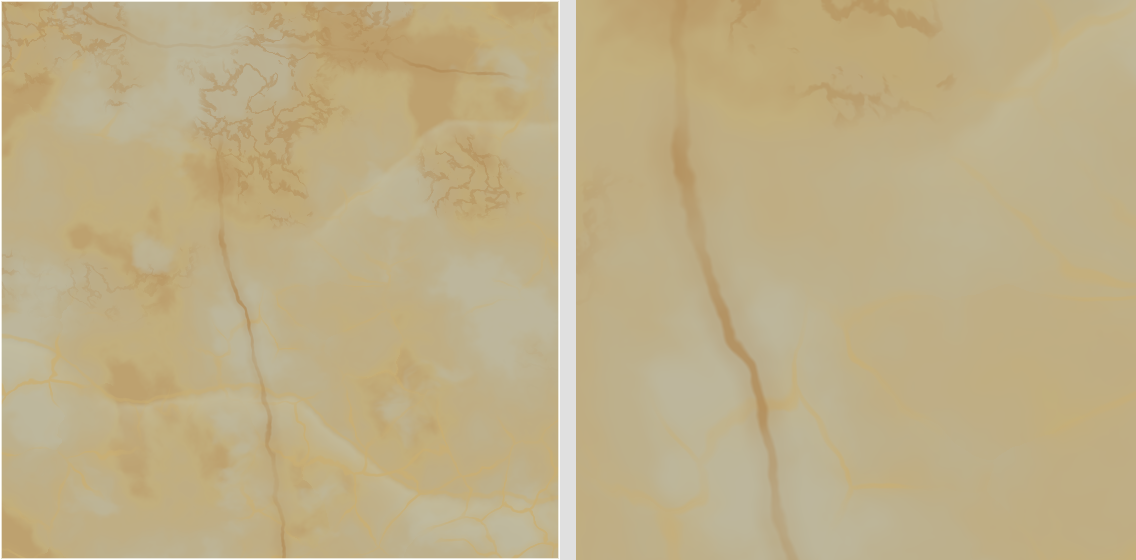
Left: the whole. Right: its middle third, enlarged.
Write a Shadertoy shader that draws this texture.

```glsl
// Polished honey onyx slab: soft clouds of gold, sand and grey cream,
// crossed by pale drifts, faint cell-shaped veins and two rusty cracks.
// Built from warped fractal noise, Voronoi edges and curve distances.

const vec3 HONEY = vec3(0.74, 0.63, 0.435);
const vec3 GOLD  = vec3(0.76, 0.685, 0.49);
const vec3 SAND  = vec3(0.75, 0.68, 0.515);
const vec3 CREAM = vec3(0.74, 0.69, 0.55);
const vec3 PALE  = vec3(0.74, 0.715, 0.61);
const vec3 MILK  = vec3(0.77, 0.75, 0.64);
const vec3 VEIN  = vec3(0.79, 0.685, 0.45);
const vec3 RUST  = vec3(0.69, 0.53, 0.32);
const vec3 WHITE = vec3(1.0, 1.0, 0.99);

float hash(vec2 p) {
    return fract(sin(dot(p, vec2(127.1, 311.7))) * 43758.545);
}

vec2 hash2(vec2 p) {
    return vec2(hash(p), hash(p + 37.3));
}

float noise(vec2 p) {
    vec2 i = floor(p), f = fract(p);
    f = f * f * (3.0 - 2.0 * f);
    float low = mix(hash(i), hash(i + vec2(1, 0)), f.x);
    float high = mix(hash(i + vec2(0, 1)), hash(i + vec2(1, 1)), f.x);
    return mix(low, high, f.y);
}

float fbm(vec2 p) {
    float sum = 0.0, amp = 0.5;
    for (int i = 0; i < 5; i++) {
        sum += amp * noise(p);
        p = mat2(1.6, 1.2, -1.2, 1.6) * p + 7.7;
        amp *= 0.5;
    }
    return sum / 0.97;
}

vec2 warp(vec2 p, float scale, float amount) {
    return p + amount * (vec2(fbm(p * scale + 3.1), fbm(p * scale + 18.4)) - 0.5);
}

// x: distance to the nearest cell border, y: random value of the cell
vec2 cells(vec2 p) {
    vec2 base = floor(p), nearest = vec2(0), id = vec2(0);
    float best = 9.0, edge = 9.0;
    for (int k = 0; k < 9; k++) {
        vec2 c = base + vec2(k % 3 - 1, k / 3 - 1);
        vec2 r = c + hash2(c) - p;
        if (dot(r, r) < best) { best = dot(r, r); nearest = r; id = c; }
    }
    for (int k = 0; k < 25; k++) {
        vec2 c = id + vec2(k % 5 - 2, k / 5 - 2);
        vec2 r = c + hash2(c) - p, gap = r - nearest;
        if (dot(gap, gap) > 1e-4) edge = min(edge, dot(0.5 * (r + nearest), normalize(gap)));
    }
    return vec2(edge, hash(id + 5.5));
}

vec3 stoneRamp(float t) {
    vec3 c = mix(HONEY, GOLD, smoothstep(0.05, 0.28, t));
    c = mix(c, SAND, smoothstep(0.25, 0.45, t));
    c = mix(c, CREAM, smoothstep(0.45, 0.75, t));
    return mix(c, PALE, smoothstep(0.72, 1.0, t));
}

float line(float d, float width) {
    return 1.0 - smoothstep(0.25 * width, width, abs(d));
}

// Crisp on its upper side, fading away below
float drift(float depth, float fade) {
    return smoothstep(-0.008, 0.012, depth) * exp(-max(depth, 0.0) / fade);
}

vec3 slab(vec2 p) {
    vec2 q = warp(p, 4.0, 0.16);
    vec2 fine = warp(p, 14.0, 0.045);

    // Clouds, greyer across the middle, with a slight tint per cell
    vec2 bed = cells(warp(q, 12.0, 0.06) * 10.0);
    float bedArea = smoothstep(0.40, 0.56, fbm(p * 3.0 + 41.0) + 0.10 * (1.0 - p.y));
    float middle = 1.0 - smoothstep(0.0, 0.35, abs(p.y - 0.45));
    float tone = 0.44 + 2.0 * (fbm(q * 4.5 + 9.0) - 0.5) + 0.16 * middle;
    tone += 0.7 * (fbm(fine * 13.0) - 0.5) + 0.22 * bedArea * (bed.y - 0.5);
    vec3 color = stoneRamp(tone);

    // Milky wisps and drifts
    float wisp = smoothstep(0.59, 0.72, fbm(fine * vec2(7.0, 9.0) + 23.0));
    color = mix(color, PALE, 0.75 * wisp);
    float lowCurve = 0.42 - 0.14 * smoothstep(0.0, 0.25, p.x) - 0.18 * smoothstep(0.5, 0.78, p.x);
    float highCurve = 0.56 + 0.22 * smoothstep(0.5, 0.85, p.x);
    float lowDepth = lowCurve - fine.y + 0.5 * (q.y - p.y);
    float highDepth = highCurve - fine.y + 0.5 * (q.y - p.y);
    float patches = smoothstep(0.3, 0.55, fbm(p * 6.0 + 60.0));
    float highSide = smoothstep(0.48, 0.62, p.x);
    color = mix(color, MILK, 0.75 * patches * drift(lowDepth, 0.05));
    color = mix(color, MILK, 0.65 * patches * highSide * drift(highDepth, 0.04));
    color = mix(color, VEIN, 0.5 * line(lowDepth + 0.008, 0.006));

    // Fine golden veins between the cells, each with a soft halo
    float broken = smoothstep(0.3, 0.6, fbm(p * 9.0 + 70.0));
    float halo = 0.25 * line(bed.x, 0.22) + 0.6 * line(bed.x, 0.045);
    color = mix(color, VEIN, bedArea * broken * halo);

    // Grainy rust speckles, mostly in the upper half
    float cluster = smoothstep(0.53, 0.68, fbm(p * 6.0 + 88.0)) * smoothstep(0.25, 0.7, p.y);
    float grain = line(fbm(fine * 34.0) - 0.5, 0.07);
    color = mix(color, RUST, cluster * (0.12 + 0.38 * grain));

    // A steep crack and a flatter one near the top
    float steep = fine.x - 0.385 - 0.11 * (1.0 - smoothstep(0.1, 0.75, p.y));
    float flat_ = fine.y - 0.985 + 0.07 * smoothstep(0.1, 0.3, p.x) + 0.055 * smoothstep(0.5, 1.0, p.x);
    float steepPart = 1.0 - smoothstep(0.65, 0.88, p.y);
    float flatPart = smoothstep(0.1, 0.16, p.x) * (1.0 - smoothstep(0.85, 0.97, p.x));
    float wear = 0.3 + 0.7 * broken;
    color = mix(color, RUST, wear * steepPart * (0.55 * line(steep, 0.006) + 0.2 * line(steep, 0.025)));
    return mix(color, RUST, wear * flatPart * (0.5 * line(flat_, 0.005) + 0.15 * line(flat_, 0.03)));
}

void mainImage(out vec4 fragColor, in vec2 fragCoord) {
    vec2 p = fragCoord / iResolution.xy;
    vec2 side = min(p, 1.0 - p);
    float inside = smoothstep(0.0015, 0.0045, min(side.x, side.y));
    fragColor = vec4(mix(WHITE, slab(p), inside), 1.0);
}
```
